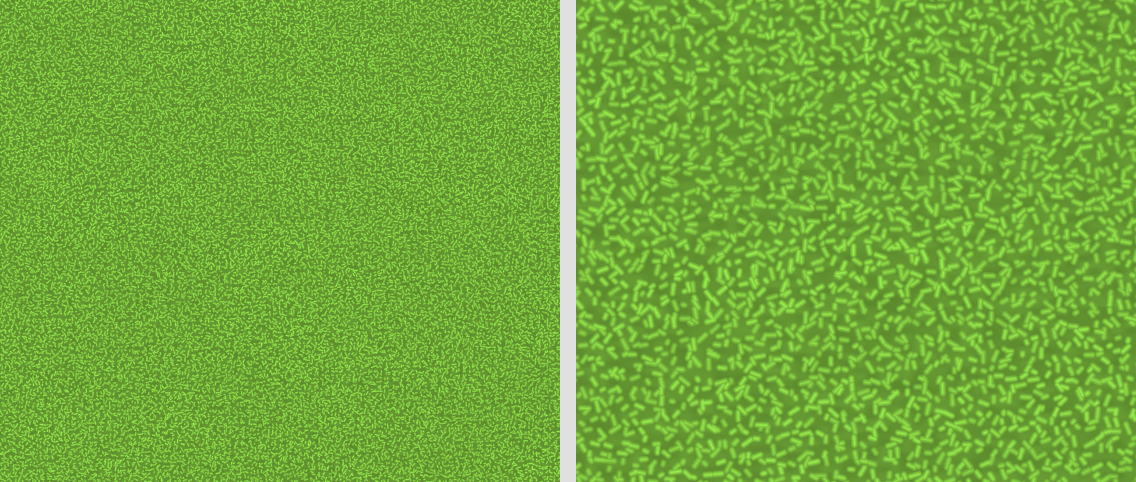
Left, the full canvas; right, a detail of the centre.
Write a WebGL 2 fragment shader that draws this texture.

```glsl
#version 300 es
precision highp float;
// Short bright grass blades scattered in all directions over a darker green lawn.

uniform vec2 u_resolution;
out vec4 fragColor;

vec3 hash3(vec2 cell) {
    vec3 h = fract(cell.xyx * vec3(0.1031, 0.1030, 0.0973));
    h += dot(h, h.yxz + 33.33);
    return fract((h.xxy + h.yzz) * h.zyx);
}

float valueNoise(vec2 p) {
    vec2 cell = floor(p);
    vec2 f = fract(p);
    f = f * f * (3.0 - 2.0 * f);
    float low = mix(hash3(cell).x, hash3(cell + vec2(1, 0)).x, f.x);
    float high = mix(hash3(cell + vec2(0, 1)).x, hash3(cell + vec2(1, 1)).x, f.x);
    return mix(low, high, f.y);
}

// Distance to a capsule centred on the origin
float bladeDistance(vec2 p, float angle, float halfLength, float radius) {
    vec2 along = vec2(cos(angle), sin(angle));
    float t = clamp(dot(p, along), -halfLength, halfLength);
    return length(p - along * t) - radius;
}

// Strongest blade coverage from the surrounding cells
float bladeCover(vec2 p, float softness) {
    vec2 home = floor(p);
    float cover = 0.0;
    for (int y = -1; y <= 1; y++) {
        for (int x = -1; x <= 1; x++) {
            vec2 cell = home + vec2(x, y);
            vec3 place = hash3(cell + 17.0);
            vec3 form = hash3(cell + 291.0);
            vec2 centre = cell + 0.05 + 0.9 * place.xy;
            float d = bladeDistance(p - centre, 3.14159 * place.z,
                                    mix(0.08, 0.45, form.x), 0.15);
            float blade = clamp(0.5 - d / softness, 0.0, 1.0);
            cover = max(cover, blade * mix(0.72, 1.0, form.y));
        }
    }
    return cover;
}

void main() {
    // 137 rows of blades fill the canvas height
    vec2 p = gl_FragCoord.xy / u_resolution.y * 137.0;
    float pixel = 137.0 / u_resolution.y;

    // Soil shade: fine grain, slightly stretched sideways
    float shade = valueNoise(p * vec2(0.9, 1.6) + 40.0);
    vec3 color = mix(vec3(0.36, 0.535, 0.175), vec3(0.41, 0.615, 0.205), shade);

    // Blades, a little dimmer and brighter in faint wide bands
    float band = valueNoise(p * vec2(0.06, 0.17) + 9.0);
    float cover = bladeCover(p, max(0.42, pixel)) * mix(0.9, 1.06, band);
    color = mix(color, vec3(0.635, 1.0, 0.315), min(cover, 1.0));

    fragColor = vec4(color, 1.0);
}
```
